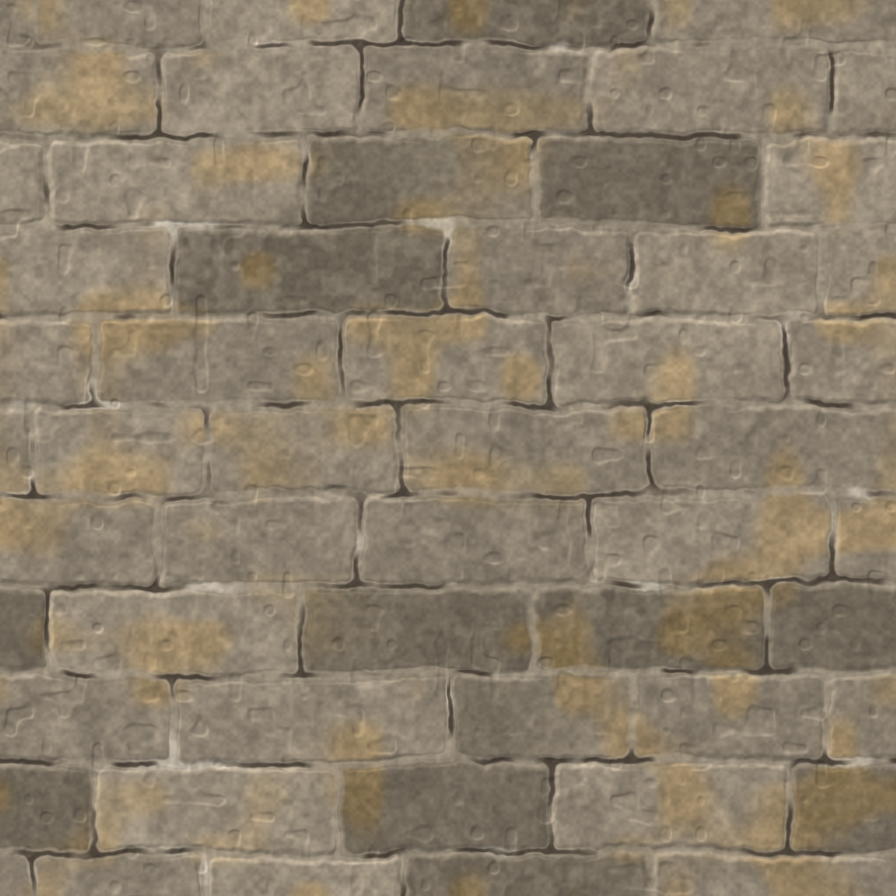
Write a WebGL 2 fragment shader that draws this texture.

```glsl
#version 300 es
precision highp float;

uniform vec2 u_resolution;
out vec4 fragColor;

const float COURSES = 10.0;
const float BRICKS = 4.0;
const float COURSE_SHIFT = 0.52;
const vec3 FACE_COLOR = vec3(0.555, 0.512, 0.448);
const vec3 SOOT_COLOR = vec3(0.425, 0.392, 0.338);
const vec3 MORTAR_COLOR = vec3(0.610, 0.565, 0.495);
const vec3 LIME_COLOR = vec3(0.790, 0.755, 0.690);
const vec3 CREVICE_COLOR = vec3(0.250, 0.218, 0.185);
const vec3 OCHRE_TINT = vec3(0.055, 0.018, -0.045);

struct Brick {
    float inset; // distance from the joint line, positive on the face
    float id;    // random value per brick
};

float hash(vec2 p) {
    vec3 q = fract(p.xyx * 0.1031);
    q += dot(q, q.yzx + 33.33);
    return fract((q.x + q.y) * q.z);
}

// Value noise that wraps after the given number of cells
float noise(vec2 uv, float cells) {
    vec2 p = uv * cells;
    vec2 i = floor(p);
    vec2 f = p - i;
    f = f * f * (3.0 - 2.0 * f);
    vec2 a = mod(i, cells) + cells;
    vec2 b = mod(i + 1.0, cells) + cells;
    return mix(mix(hash(a), hash(vec2(b.x, a.y)), f.x),
               mix(hash(vec2(a.x, b.y)), hash(b), f.x), f.y);
}

float fbm(vec2 uv, float cells, int octaves) {
    float sum = 0.0, weight = 0.5, total = 0.0;
    for (int i = 0; i < octaves; i++) {
        sum += weight * noise(uv, cells);
        total += weight;
        weight *= 0.6;
        cells *= 2.0;
    }
    return sum / total;
}

// Position of joint k, in brick units; the bond recurs every five courses
float joint(float k, float course) {
    return k + 0.5 * (hash(vec2(mod(k, BRICKS) + 7.0, mod(course, 5.0) + 3.0)) - 0.5);
}

float roundedBox(vec2 p, vec2 halfSize, float radius) {
    vec2 q = abs(p) - halfSize + radius;
    return length(max(q, 0.0)) + min(max(q.x, q.y), 0.0) - radius;
}

// Uneven outlines: slow sag of the courses plus chipped edges
vec2 roughen(vec2 uv) {
    vec2 sag = vec2(noise(uv, 9.0), noise(uv + 0.37, 7.0)) - 0.5;
    vec2 chips = vec2(fbm(uv + 0.13, 36.0, 3), fbm(uv + 0.71, 36.0, 3)) - 0.5;
    return uv + 0.010 * sag + 0.011 * chips;
}

Brick brickAt(vec2 uv) {
    float y = uv.y * COURSES + COURSE_SHIFT;
    float course = mod(floor(y), COURSES);
    float x = uv.x * BRICKS - fract(course * 0.4);
    float k = floor(x);
    if (x < joint(k, course)) k -= 1.0;
    else if (x >= joint(k + 1.0, course)) k += 1.0;
    float left = joint(k, course);
    float right = joint(k + 1.0, course);

    // Very long bricks give way to a narrow closer
    float part = 0.0;
    if (right - left > 1.28) {
        float cut = right - 0.36;
        if (x > cut) { left = cut; part = 5.0; }
        else right = cut;
    }
    vec2 local = vec2((x - 0.5 * (left + right)) / BRICKS, (fract(y) - 0.5) / COURSES);
    vec2 halfSize = 0.5 * vec2((right - left) / BRICKS, 1.0 / COURSES);
    float id = hash(vec2(mod(k, BRICKS) + part + 11.0, course + 23.0));
    return Brick(-roundedBox(local, halfSize, 0.011), id);
}

float relief(vec2 uv, float inset) {
    float face = smoothstep(0.001, 0.009, inset);
    float fill = 0.95 * smoothstep(0.25, 0.75, noise(uv + 0.21, 13.0));
    float pits = smoothstep(0.72, 0.90, noise(uv + 0.43, 52.0));
    return max(face, fill) + 0.75 * fbm(uv, 28.0, 4) - 0.55 * pits;
}

void main() {
    vec2 uv = gl_FragCoord.xy / u_resolution;
    Brick brick = brickAt(roughen(uv));

    // Weathered faces
    float blotch = fbm(uv + 0.57, 40.0, 3);
    float stain = noise(uv + 0.31, 6.0);
    float soot = smoothstep(0.72, 0.82, brick.id + 0.22 * (stain - 0.5));
    vec3 color = FACE_COLOR * (0.95 + 0.12 * fract(brick.id * 7.3));
    color = mix(color, SOOT_COLOR, soot * (0.55 + 0.6 * smoothstep(0.4, 0.65, blotch)));
    color += OCHRE_TINT * smoothstep(0.55, 0.85, noise(uv + 0.83, 17.0));
    color *= 1.0 + 0.28 * (blotch - 0.5);

    // Joints: sandy mortar, lime patches and open crevices
    float mortar = 1.0 - smoothstep(0.002, 0.008, brick.inset);
    float lime = smoothstep(0.66, 0.82, fbm(uv + 0.91, 15.0, 2));
    float open = smoothstep(0.46, 0.66, fbm(uv + 0.19, 18.0, 2));
    float crevice = open * (1.0 - smoothstep(0.0008, 0.0042, brick.inset));
    color = mix(color, mix(MORTAR_COLOR, LIME_COLOR, lime), mortar * 0.75);
    color = mix(color, CREVICE_COLOR, crevice * 0.85);

    // Light from the upper left, then fine grain
    vec2 towardLight = vec2(-0.0016, 0.0026);
    vec2 lit = uv + towardLight;
    float slope = relief(uv, brick.inset) - relief(lit, brickAt(roughen(lit)).inset);
    color *= 1.0 + 0.42 * clamp(slope, -0.9, 0.8);
    color *= 1.0 + 0.24 * (fbm(uv + 0.05, 128.0, 2) - 0.5);
    fragColor = vec4(clamp(color, 0.0, 1.0), 1.0);
}
```
